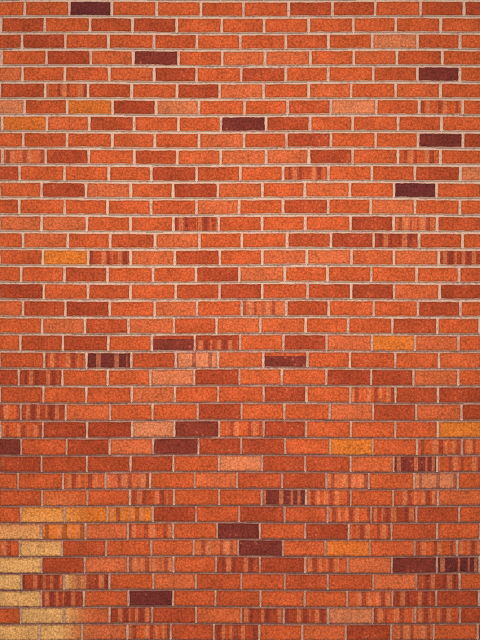
Give the GLSL for this texture, as a Shadertoy shader.

```glsl
const float ROWS = 38.0;
const float COLUMNS = 10.93;
const float BRICK_ASPECT = 2.61;               // brick pitch / course pitch
const vec2  FIRST_JOINT = vec2(0.53, 0.04);    // bond offset in bricks, courses
const float COURSE_DRIFT = 0.26;               // courses are tighter in the upper wall
const vec2  JOINT_TOP = vec2(0.085, 0.105);    // half widths, in course heights
const vec2  JOINT_BOTTOM = vec2(0.065, 0.075);
const float EDGE_WEAR = 0.05;
const float GRAIN = 0.24;

const vec3 BRICK_MAIN  = vec3(0.78, 0.345, 0.185);
const vec3 BRICK_DEEP  = vec3(0.65, 0.265, 0.16);
const vec3 BRICK_DUSTY = vec3(0.82, 0.48, 0.32);
const vec3 BRICK_OCHRE = vec3(0.85, 0.46, 0.18);
const vec3 BRICK_PALE  = vec3(0.91, 0.68, 0.41);
const vec3 BRICK_BURNT = vec3(0.41, 0.18, 0.17);
const vec3 MORTAR_PALE = vec3(0.90, 0.77, 0.67);
const vec3 MORTAR_MID  = vec3(0.80, 0.59, 0.49);
const vec3 MORTAR_DARK = vec3(0.57, 0.36, 0.31);

float hash(vec2 p) {
    vec3 q = fract(p.xyx * vec3(0.1031, 0.1030, 0.0973));
    q += dot(q, q.yzx + 33.33);
    return fract((q.x + q.y) * q.z);
}

// Distance to the nearest scattered point
float cellular(vec2 p) {
    vec2 cell = floor(p);
    float nearest = 4.0;
    for (int j = -1; j <= 1; j++)
    for (int i = -1; i <= 1; i++) {
        vec2 c = cell + vec2(i, j);
        vec2 d = c + vec2(hash(c), hash(c + 57.3)) - p;
        nearest = min(nearest, dot(d, d));
    }
    return sqrt(nearest);
}

// Soft cloudiness from layered sines, about -1 to 1
float clouds(vec2 p) {
    float sum = 0.0, weight = 0.5;
    for (int i = 0; i < 4; i++) {
        sum += weight * sin(p.x + 1.7 * sin(p.y)) * cos(p.y - 1.3 * sin(p.x * 0.8));
        p = mat2(1.4, 1.2, -1.2, 1.4) * p + 2.3;
        weight *= 0.6;
    }
    return sum;
}

vec3 brickColor(vec2 id, vec2 f, vec2 p, float depth) {
    float tone = hash(id + 11.0), kind = hash(id + 83.0), phase = 40.0 * hash(id + 29.0);
    vec3 color = mix(BRICK_MAIN, BRICK_DEEP, smoothstep(0.45, 1.0, tone + 0.25 * depth - 0.1));
    color = mix(color, BRICK_DUSTY, 0.35 * smoothstep(0.25, 0.0, tone));

    // Odd firings, more frequent low on the wall
    float low = smoothstep(0.45, 0.85, depth);
    if (kind < mix(0.012, 0.10, low)) color = mix(BRICK_BURNT, BRICK_DEEP, 0.5 * tone);
    else if (kind > 0.975) color = mix(BRICK_OCHRE, BRICK_MAIN, 0.4 * tone);
    else if (kind > 0.945) color = mix(BRICK_DUSTY, BRICK_MAIN, 0.3 * tone);

    // Vertical kiln streaks
    float streak = sin(f.x * 17.0 + phase) + sin(f.x * 31.0 + 1.7 * phase);
    float streaked = step(1.0 - mix(0.04, 0.28, low), hash(id + 131.0));
    color = mix(color, BRICK_DUSTY, 0.65 * streaked * smoothstep(0.3, 0.9, streak));
    color = mix(color, BRICK_BURNT, 0.4 * streaked * smoothstep(-0.5, -1.2, streak));

    // Pale bricks gathered in the lower left corner
    float corner = smoothstep(0.20, 0.12, p.x / COLUMNS / BRICK_ASPECT) * smoothstep(0.74, 0.88, depth);
    return mix(color, BRICK_PALE, 0.9 * corner * step(0.42, hash(id + 211.0)));
}

void mainImage(out vec4 fragColor, in vec2 fragCoord) {
    vec2 uv = fragCoord / iResolution.xy;
    float depth = 1.0 - uv.y;
    float pixel = ROWS / iResolution.y;
    vec2 p = vec2(uv.x * COLUMNS * BRICK_ASPECT, depth * ROWS);

    // Running bond
    float y = p.y - FIRST_JOINT.y + COURSE_DRIFT * sin(3.1416 * min(depth / 0.72, 1.0));
    y += 0.025 * sin(uv.x * 9.0 + depth * 5.0);
    float row = floor(y);
    float x = uv.x * COLUMNS - FIRST_JOINT.x + 0.5 * mod(row, 2.0) + 0.1 * depth;
    x += 0.09 * (hash(vec2(row, 5.0)) - 0.5) + 0.02 * sin(floor(x + 0.5) * 4.1 + row * 2.7);
    vec2 id = vec2(floor(x), row);
    vec2 f = fract(vec2(x, y));

    // Worn brick outline
    float fine = cellular(p * 6.5);
    float coarse = cellular(p * 2.7 + 19.0);
    float haze = clouds(p * 1.3);
    vec2 joint = mix(JOINT_TOP, JOINT_BOTTOM, smoothstep(0.35, 0.75, depth));
    vec2 size = vec2(BRICK_ASPECT, 1.0);
    vec2 q = (abs(f - 0.5) - 0.5) * size + joint + 0.04;
    float d = length(max(q, 0.0)) + min(max(q.x, q.y), 0.0) - 0.04;
    d += EDGE_WEAR * (0.8 * (fine - 0.5) + 0.6 * clouds(p * 3.1));

    // Brick face with grain, stains and chalky flecks
    vec3 brick = brickColor(id, f, p, depth);
    brick *= 1.0 + GRAIN * (0.5 - fine) + 0.10 * haze;
    brick *= 1.0 + 0.16 * (hash(floor(p * 13.0)) - 0.5);
    float fleck = smoothstep(0.25, 0.08, coarse) * smoothstep(0.1, 0.5, haze);
    brick = mix(brick, BRICK_DUSTY, 0.55 * fleck);
    brick *= 1.0 - 0.16 * smoothstep(-0.12, 0.0, d);

    // Mortar: pale above, dirty bed joints below
    float bed = step(q.x, q.y);
    float dirt = smoothstep(0.35, 0.8, depth) * mix(0.35, 0.85, bed) + 0.30 * haze;
    vec3 mortar = mix(MORTAR_PALE, MORTAR_MID, clamp(0.2 + 0.6 * fine + 0.5 * dirt, 0.0, 1.0));
    mortar = mix(mortar, MORTAR_DARK, clamp(dirt + 0.5 * (fine - 0.45), 0.0, 1.0));
    float shadow = bed * smoothstep(0.88, 0.95, f.y);
    mortar *= 1.0 - 0.22 * shadow;

    vec3 color = mix(brick, mortar, smoothstep(-0.7 * pixel, 0.7 * pixel, d));

    // Light falls off toward the edges
    vec2 away = (uv - vec2(0.5, 0.55)) * vec2(1.0, 1.1);
    color *= 1.07 - 0.32 * dot(away, away);
    fragColor = vec4(clamp(color, 0.0, 1.0), 1.0);
}
```
